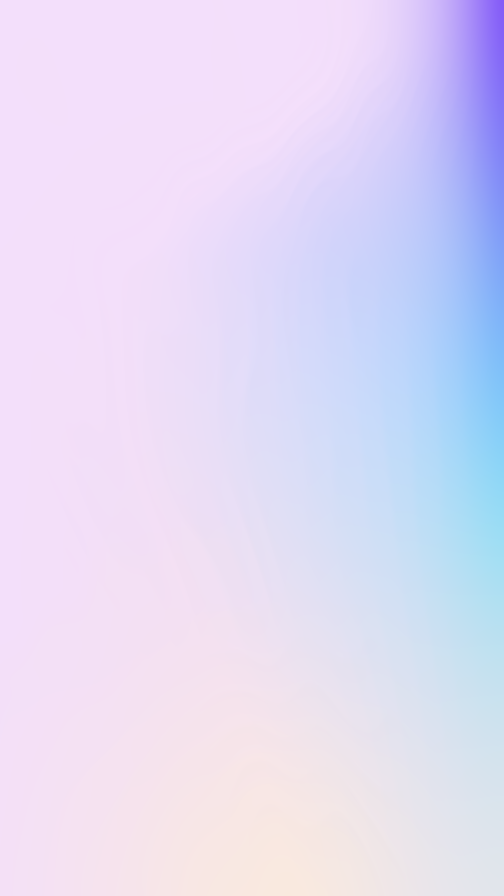
Write a Shadertoy shader that draws this background.

```glsl
// A soft pastel backdrop: lavender on the left, a peach glow at the foot,
// and a curved blue wash that deepens into a vivid right-hand rim.
// Vertical colour splines are blended across x; bent noise adds faint folds.

const int STOPS = 8;
const vec3 LAVENDER = vec3(0.953, 0.873, 0.983);
const vec3 PINK = vec3(0.948, 0.872, 0.955);
const vec3 PEACH = vec3(0.977, 0.914, 0.872);

// Colour stops run from the top of the canvas to the bottom.
const vec3 RIM[STOPS] = vec3[STOPS](
    vec3(0.52, 0.34, 0.97), vec3(0.51, 0.48, 0.97),
    vec3(0.50, 0.64, 0.97), vec3(0.49, 0.77, 0.98),
    vec3(0.58, 0.87, 0.96), vec3(0.74, 0.88, 0.94),
    vec3(0.84, 0.89, 0.93), vec3(0.89, 0.90, 0.92));
const vec3 WASH[STOPS] = vec3[STOPS](
    vec3(0.84, 0.78, 0.98), vec3(0.73, 0.75, 0.98),
    vec3(0.67, 0.78, 0.98), vec3(0.66, 0.84, 0.99),
    vec3(0.69, 0.87, 0.96), vec3(0.77, 0.88, 0.94),
    vec3(0.85, 0.89, 0.93), vec3(0.90, 0.90, 0.92));

// Quadratic B-spline through evenly spaced colour stops, t in 0..1.
vec3 splineColor(vec3 stops[STOPS], float t) {
    float p = clamp(t, 0.0, 1.0) * float(STOPS - 1);
    int i = int(floor(p + 0.5));
    float f = p - float(i);
    vec3 before = stops[max(i - 1, 0)];
    vec3 after = stops[min(i + 1, STOPS - 1)];
    return before * 0.5 * (0.5 - f) * (0.5 - f)
         + stops[i] * (0.75 - f * f)
         + after * 0.5 * (0.5 + f) * (0.5 + f);
}

// Elliptical Gaussian glow.
float glow(vec2 p, vec2 center, vec2 radius) {
    vec2 d = (p - center) / radius;
    return exp(-dot(d, d));
}

vec2 latticeGradient(vec2 cell) {
    float h = fract(sin(dot(cell, vec2(127.1, 311.7))) * 43758.5);
    return vec2(cos(6.2832 * h), sin(6.2832 * h));
}

float gradientNoise(vec2 p) {
    vec2 i = floor(p), f = fract(p);
    vec2 u = f * f * f * (f * (f * 6.0 - 15.0) + 10.0);
    vec2 e = vec2(0.0, 1.0);
    float a = dot(latticeGradient(i), f);
    float b = dot(latticeGradient(i + e.yx), f - e.yx);
    float c = dot(latticeGradient(i + e.xy), f - e.xy);
    float d = dot(latticeGradient(i + e.yy), f - e.yy);
    return mix(mix(a, b, u.x), mix(c, d, u.x), u.y);
}

// Gathers a smooth ramp into soft steps, leaving its overall slope intact.
float terrace(float v, float steps, float strength) {
    float q = v * steps, f = fract(q);
    return (floor(q) + mix(f, smoothstep(0.32, 0.68, f), strength)) / steps;
}

// Repeating pleat: a slow rise and a short, smooth drop, centred on zero.
float pleat(float v) {
    float f = fract(v);
    return f - smoothstep(0.8, 1.0, f) - 0.4;
}

// Left boundary of the wash: sweeps right at both ends of the canvas.
float washStart(float y) {
    return 0.25 + 0.44 * smoothstep(0.68, 0.97, y)
                + 0.32 * (1.0 - smoothstep(0.0, 0.58, y));
}

void mainImage(out vec4 fragColor, in vec2 fragCoord) {
    vec2 uv = fragCoord / iResolution.xy;
    float down = 1.0 - uv.y;
    float fold = gradientNoise(vec2(uv.x * 9.0 + uv.y * 3.0, uv.y * 3.5));
    float patchy = smoothstep(-0.25, 0.25, gradientNoise(uv * vec2(4.0, 6.0) + 7.3));

    // Lavender ground with a pink veil and the peach glow at the foot
    float pink = glow(uv, vec2(0.42, 0.36), vec2(0.30, 0.28));
    vec3 color = mix(LAVENDER, PINK, 0.8 * pink);
    float peachBase = glow(uv, vec2(0.58, -0.03), vec2(0.42, 0.27));
    float peach = terrace(peachBase + 0.04 * fold, 9.0, patchy);
    color = mix(color, PEACH, clamp(peach, 0.0, 1.0));

    // Blue wash, its slope gathered into slanted folds
    float start = washStart(uv.y);
    float slope = (uv.x - start) / (1.0 - start);
    float s = clamp(terrace(slope + 0.04 * fold, 14.0, 0.8 * patchy), 0.0, 1.0);
    color = mix(color, splineColor(WASH, down), pow(s, 1.25));

    // Faint pleats follow the contours of the wash and of the peach glow
    float veil = smoothstep(-0.35, 0.0, slope) * (1.0 - smoothstep(0.3, 0.8, slope));
    float pleats = mix(pleat(slope * 9.0 + fold * 1.5),
                       pleat(peachBase * 7.0 + fold * 1.2),
                       smoothstep(0.1, 0.3, peachBase));
    color += vec3(0.009, 0.008, 0.006) * pleats * veil * (0.3 + 0.7 * patchy);

    // Saturated rim along the right edge, narrowest below the violet corner
    float rimWidth = 0.102 - 0.018 * glow(uv, vec2(uv.x, 0.73), vec2(1.0, 0.12));
    float rim = exp(-pow((1.0 - uv.x) / rimWidth, 1.4));
    color = mix(color, splineColor(RIM, down), rim);

    fragColor = vec4(color, 1.0);
}
```
